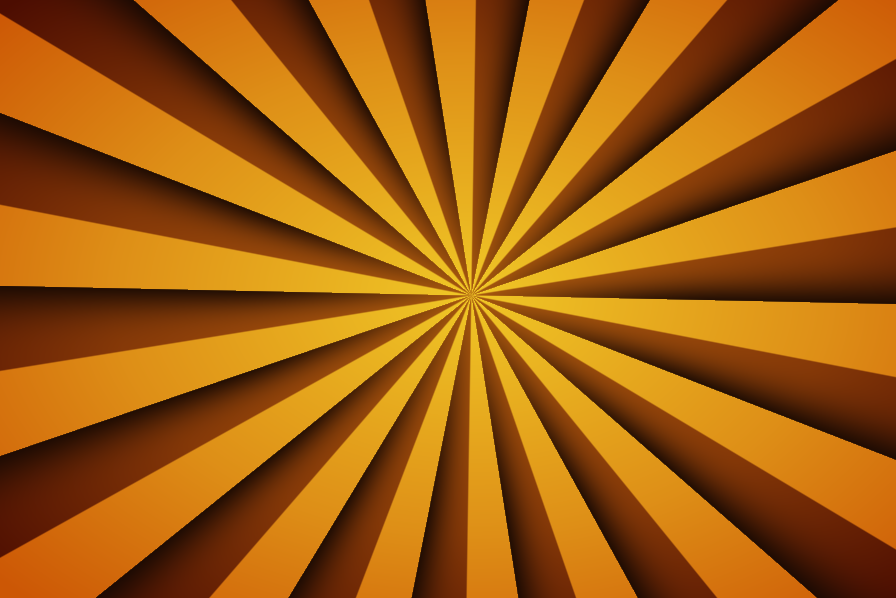
Give the GLSL for this background, as a WebGL 1 fragment shader.

```glsl
precision highp float;
// Golden sunburst: bright rays casting soft shadows on recessed brown rays.

uniform vec2 u_resolution;

const float TAU = 6.2831853;
const float RAY_COUNT = 18.0;
const float RAY_START = -0.0209;   // angle of the first shadowed edge
const float GROOVE_ANGLE = 0.1798; // angular width of a brown ray
const vec2 CENTER = vec2(0.526, 0.506);

// Three-stop gradient over the distances 0, 0.8 and 1.42.
vec3 radialGradient(vec3 inner, vec3 middle, vec3 outer, float d) {
  vec3 nearPart = mix(inner, middle, clamp(d / 0.8, 0.0, 1.0));
  return mix(nearPart, outer, clamp((d - 0.8) / 0.62, 0.0, 1.0));
}

// Angle past the shadowed edge of the current ray pair.
float rayAngle(vec2 p, float count, float start) {
  return mod(atan(p.y, p.x) - start, TAU / count);
}

// Coverage of the brown ray, smoothed over the given width.
float grooveMask(float angle, float radius, float width, float blur) {
  float inside = (0.5 * width - abs(angle - 0.5 * width)) * radius;
  return smoothstep(-blur, blur, inside);
}

// Shadow falling off away from the edge, wider and deeper further out.
float edgeShadow(float angle, float radius) {
  float reach = 0.014 + 0.045 * radius;
  float offset = radius * angle / reach;
  float strength = 0.92 * smoothstep(-0.08, 0.42, radius);
  return strength * exp(-0.55 * offset - 0.45 * offset * offset);
}

void main() {
  vec2 uv = gl_FragCoord.xy / u_resolution;
  vec2 fromCenter = uv - CENTER;
  vec2 p = fromCenter * vec2(u_resolution.x / u_resolution.y, 1.0);
  float radius = length(p);
  float spread = 2.0 * length(fromCenter);
  float pixel = 1.0 / u_resolution.y;

  // Ray colours, darkening toward the corners
  vec3 gold = radialGradient(vec3(0.94, 0.78, 0.15), vec3(0.87, 0.56, 0.09),
                             vec3(0.80, 0.34, 0.02), spread);
  vec3 brown = radialGradient(vec3(0.70, 0.37, 0.06), vec3(0.53, 0.225, 0.03),
                              vec3(0.30, 0.05, 0.005), spread);
  vec3 shadowColor = vec3(0.09, 0.035, 0.01);

  // Shadowed grooves between the bright rays
  float angle = rayAngle(p, RAY_COUNT, RAY_START);
  vec3 groove = mix(brown, shadowColor, edgeShadow(angle, radius));
  float mask = grooveMask(angle, radius, GROOVE_ANGLE, pixel);

  gl_FragColor = vec4(mix(gold, groove, mask), 1.0);
}
```
